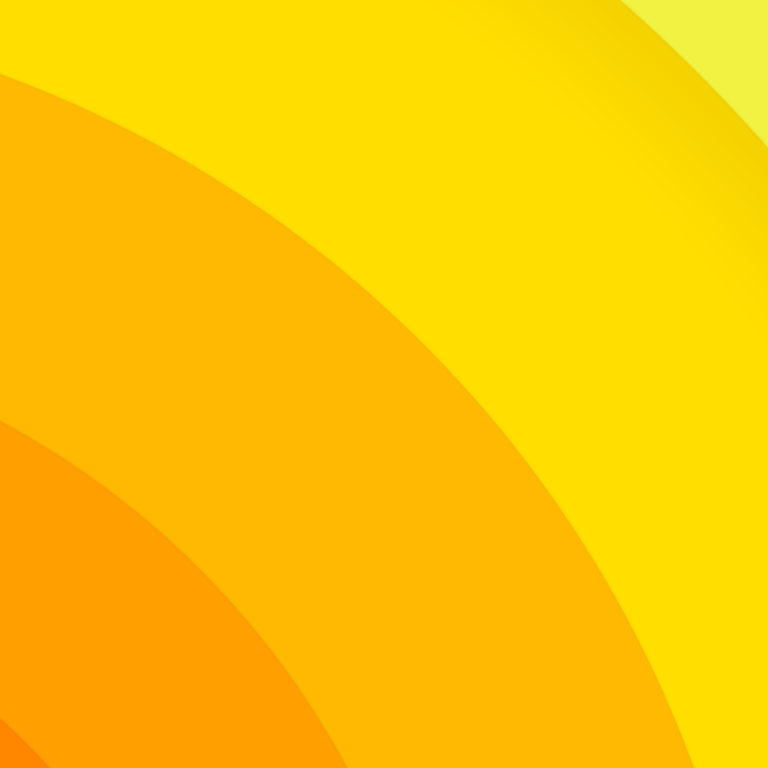
This background is drawn by a Shadertoy shader. Its source:

```glsl
// Blends from the disc colour to the colour outside it, with a faint dark rim
vec3 addRing(vec3 inner, vec3 outer, float dist, float radius) {
    float edge = dist - radius;
    float soft = max(0.0016, 1.0 / iResolution.y);
    vec3 color = mix(inner, outer, smoothstep(-soft, soft, edge));
    return color * (1.0 - 0.02 * exp(-pow(edge / 0.003, 2.0)));
}

void mainImage(out vec4 fragColor, in vec2 fragCoord) {
    vec2 uv = fragCoord / iResolution.y;
    float dist = length(uv + 0.521);

    vec3 deepOrange = vec3(1.0, 0.53, 0.0);
    vec3 orange = vec3(1.0, 0.625, 0.0);
    vec3 amber = vec3(1.0, 0.73, 0.0);
    vec3 yellow = vec3(1.0, 0.87, 0.0);
    vec3 lemon = vec3(0.945, 0.95, 0.26);

    // Shade the yellow band towards its outer rim
    float shade = smoothstep(1.84, 2.03, dist);
    yellow = mix(yellow, vec3(0.96, 0.825, 0.0), shade);

    // Concentric bands, from the centre outwards
    vec3 color = addRing(deepOrange, orange, dist, 0.784);
    color = addRing(color, amber, dist, 1.104);
    color = addRing(color, yellow, dist, 1.517);
    color = addRing(color, lemon, dist, 2.0195);

    fragColor = vec4(color, 1.0);
}
```
